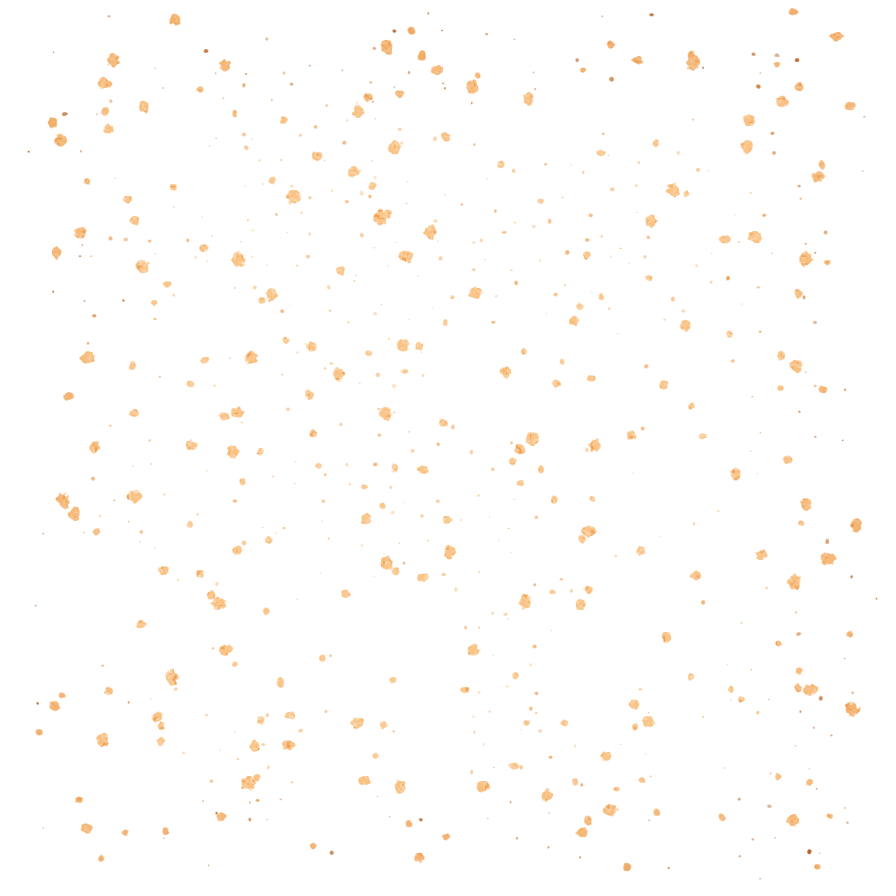
This pattern is drawn by a three.js fragment shader. Its source:

```glsl
// Fine orange spatter on white paper: three layers of jittered dots, large to tiny.
// Each dot has a ragged rim and a grainy fill; the ink burns darker and the
// dots thin out towards the border of the canvas.

#define PAPER vec3(1.0)
#define INK vec3(0.98, 0.77, 0.53)
#define PALE_INK vec3(0.98, 0.87, 0.74)
#define DEEP_INK vec3(0.91, 0.57, 0.26)
#define BURNT_INK vec3(0.70, 0.36, 0.12)
#define SOFTNESS 0.0011   // half width of the dot edge
#define RAGGED 0.55       // roughness of the outline
#define GRAIN 420.0       // frequency of the fill texture
#define MARGIN 0.09       // width of the sparse border

varying vec2 vUv;

float hash(vec2 p) {
  return fract(sin(dot(p, vec2(127.1, 311.7))) * 43758.5453);
}

float noise(vec2 p) {
  vec2 i = floor(p), f = fract(p);
  f = f * f * (3.0 - 2.0 * f);
  return mix(mix(hash(i), hash(i + vec2(1.0, 0.0)), f.x),
             mix(hash(i + vec2(0.0, 1.0)), hash(i + vec2(1.0, 1.0)), f.x), f.y);
}

// Distance from the nearest side of the canvas
float borderDistance(vec2 p) {
  vec2 d = min(p, 1.0 - p);
  return min(d.x, d.y);
}

// One layer of dots; returns coverage, and the burn of the strongest dot
vec2 dots(vec2 p, float cells, float share, vec2 radii, float clumping, float seed) {
  vec2 home = floor(p * cells);
  float rough = (noise(p * 300.0 + seed) - 0.5) * RAGGED;
  vec2 best = vec2(0.0);
  for (int y = -1; y <= 1; y++) {
    for (int x = -1; x <= 1; x++) {
      vec2 id = home + vec2(float(x), float(y));
      vec2 key = id + seed;
      vec2 center = (id + vec2(hash(key + 3.1), hash(key + 17.7))) / cells;
      float border = borderDistance(center);
      float clump = mix(1.0, 2.0 * noise(center * 7.0 + seed), clumping);
      float chance = share * clump * smoothstep(0.0, MARGIN, border);
      if (hash(key + 41.3) > chance) continue;

      // Small radii are more common than large ones
      float size = hash(key + 59.9);
      float radius = mix(radii.x, radii.y, size * mix(1.0, size, clumping));
      float stretch = 0.85 + 0.3 * hash(key + 71.2);
      vec2 offset = (p - center) * vec2(stretch, 1.0 / stretch);
      float d = length(offset) - radius * (1.0 + rough);
      float cover = 1.0 - smoothstep(-SOFTNESS, SOFTNESS, d);
      cover *= mix(1.0, 0.45 + 0.55 * hash(key + 83.4), clumping);

      // Burn: stronger near the border and on the odd small dot
      float burn = 1.0 - smoothstep(0.02, 0.2, border);
      burn = burn * (0.3 + 0.5 * clumping) + 0.45 * clumping * hash(key + 97.6);
      if (cover > best.x) best = vec2(cover, burn);
    }
  }
  return best;
}

void main() {
  vec2 p = vUv;
  vec2 large = dots(p, 14.0, 0.62, vec2(0.0052, 0.0078), 0.0, 11.0);
  vec2 medium = dots(p, 17.0, 0.60, vec2(0.0030, 0.0052), 0.15, 53.0);
  vec2 tiny = dots(p, 32.0, 0.62, vec2(0.0006, 0.0025), 1.0, 131.0);

  // Keep the strongest dot at this point
  vec2 dot0 = large;
  if (medium.x > dot0.x) dot0 = medium;
  if (tiny.x > dot0.x) dot0 = tiny;

  // Grainy fill with pale patches and a few deep specks
  float grain = noise(p * GRAIN);
  float speck = noise(p * GRAIN * 0.8 + 37.0);
  vec3 ink = mix(INK, PALE_INK, 0.75 * smoothstep(0.45, 0.95, grain));
  ink = mix(ink, DEEP_INK, 0.75 * smoothstep(0.70, 0.95, speck));
  ink = mix(ink, DEEP_INK, smoothstep(0.0, 0.6, dot0.y) * 0.7);
  ink = mix(ink, BURNT_INK, smoothstep(0.35, 1.1, dot0.y));

  gl_FragColor = vec4(mix(PAPER, ink, dot0.x), 1.0);
}
```
